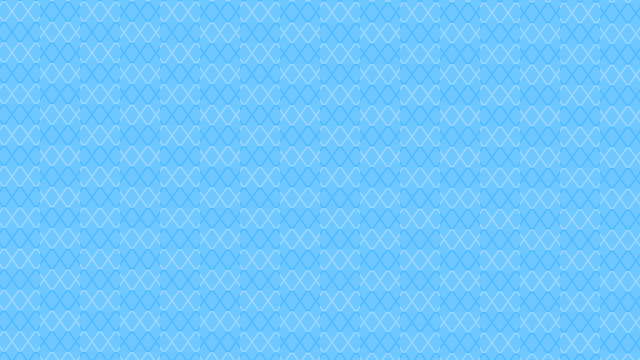
A Shadertoy shader for this pattern:

```glsl
#define COLUMNS 16.0
#define ROW_HEIGHT 0.03223
#define TOP_OFFSET 0.0015
#define TILT 0.003
#define CROSSINGS_PER_COLUMN 2.5
#define CROSSING_PHASE 0.75
#define LINE_WIDTH 0.0024
#define STEEPNESS 1.08
#define ROUNDING 0.003
#define BASE_COLOR vec3(0.43, 0.78, 1.00)
#define LIGHT_COLOR vec3(0.60, 0.845, 1.00)
#define DARK_COLOR vec3(0.31, 0.73, 1.00)

// Maximum with a rounded join of size k
float smoothMax(float a, float b, float k) {
    float h = max(k - abs(a - b), 0.0) / k;
    return max(a, b) + 0.25 * h * h * k;
}

// Signed distance to the nearest change of an alternating stripe
float stripeDistance(float x) {
    return 0.5 - abs(mod(x, 2.0) - 0.5) + 2.0 * max(mod(x, 2.0) - 1.5, 0.0);
}

// Distance to crossed lines whose tips flatten at the row borders
float latticeDistance(vec2 cell) {
    float across = abs(fract(cell.x * CROSSINGS_PER_COLUMN - CROSSING_PHASE + 0.5) - 0.5);
    float up = abs(fract(cell.y) - 0.5);
    float slope = STEEPNESS * ROW_HEIGHT * COLUMNS * CROSSINGS_PER_COLUMN;
    float diagonal = (up - STEEPNESS * across) * ROW_HEIGHT / sqrt(1.0 + slope * slope);
    float border = (up - 0.5) * ROW_HEIGHT;
    return abs(smoothMax(diagonal, border, ROUNDING));
}

void mainImage(out vec4 fragColor, in vec2 fragCoord) {
    // Canvas width is one unit; y runs down from the top edge
    float pixel = 1.0 / iResolution.x;
    vec2 p = vec2(fragCoord.x, iResolution.y - fragCoord.y) * pixel;
    vec2 cell = vec2(p.x * COLUMNS, (p.y - TOP_OFFSET - TILT * p.x) / ROW_HEIGHT);

    // Checkerboard of light and dark line colours
    float columnSide = stripeDistance(cell.x) / COLUMNS;
    float rowSide = stripeDistance(cell.y) * ROW_HEIGHT;
    vec2 side = clamp(vec2(columnSide, rowSide) / (0.5 * pixel), -1.0, 1.0);
    float lightness = 0.5 + 0.5 * side.x * side.y;
    vec3 lineColor = mix(DARK_COLOR, LIGHT_COLOR, lightness);

    // Line coverage over the plain ground
    float edge = latticeDistance(cell) - 0.5 * LINE_WIDTH;
    float coverage = clamp(0.5 - edge / pixel, 0.0, 1.0);
    fragColor = vec4(mix(BASE_COLOR, lineColor, coverage), 1.0);
}
```
